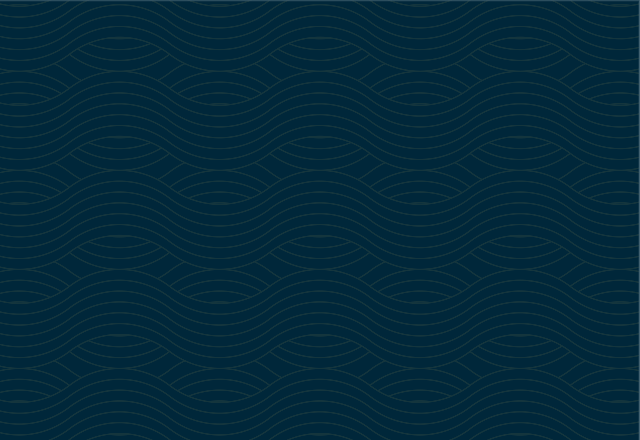
Write a Shadertoy shader that draws this pattern.

```glsl
#define REPEATS vec2(3.195, 4.442)
#define CREST_AT vec2(0.5965, 0.7195)
#define BAND 0.657
#define STRIPES 6.0
#define MIDDLE_LINE 0.845
#define LINE_WIDTH 0.00074
#define SOFTNESS 1.45
#define EDGE_WIDTH 0.00195
#define TOP_EDGE_STRENGTH 0.65
#define GROUND_COLOR vec3(0.0, 0.152, 0.228)
#define LINE_COLOR vec3(0.24, 0.32, 0.267)
#define EDGE_COLOR vec3(0.26, 0.38, 0.44)

// Distance to the closest stripe line of a band family, in vertical periods
float stripeDistance(float level) {
    float f = fract(level);
    float gap = BAND / STRIPES;
    float inside = abs(f - gap * round(f / gap));
    float outside = min(f - BAND, 1.0 - f);
    return f < BAND ? inside : outside;
}

// Share of a filter footprint covered by a thin line
float lineCoverage(float dist, float footprint) {
    float halfLine = 0.5 * LINE_WIDTH;
    float upper = clamp(dist + 0.5 * footprint, -halfLine, halfLine);
    float lower = clamp(dist - 0.5 * footprint, -halfLine, halfLine);
    return (upper - lower) / footprint;
}

// Share of a pixel covered by a border strip
float edgeCoverage(float dist, float pixel) {
    return clamp((EDGE_WIDTH - dist) / pixel + 0.5, 0.0, 1.0);
}

void mainImage(out vec4 fragColor, in vec2 fragCoord) {
    vec2 uv = fragCoord / iResolution.xy;
    float aspect = iResolution.y / iResolution.x;
    float pixel = 1.0 / iResolution.x;
    vec2 cell = vec2(uv.x, 1.0 - uv.y) * REPEATS - CREST_AT;

    // Wave of alternating circular arcs; its swing equals the gap between bands
    float amplitude = 0.5 * (1.0 - BAND);
    float sagitta = amplitude * aspect * REPEATS.x / REPEATS.y;
    float radius = (0.0625 + sagitta * sagitta) / (2.0 * sagitta);
    float arc = round(2.0 * cell.x);
    float offset = cell.x - 0.5 * arc;
    float rise = sqrt(radius * radius - offset * offset);
    float side = mod(arc, 2.0) < 0.5 ? 1.0 : -1.0;
    float wave = side * (1.0 - (radius - rise) / sagitta);

    // Two opposed families share the same wave
    float front = cell.y + amplitude * (wave - 1.0);
    float back = cell.y - amplitude * (wave + 1.0);

    // Converts level differences to perpendicular distances in canvas widths
    float toCanvas = aspect / REPEATS.y * rise / radius;

    // Back family carries one extra line near the middle of its gap
    float middle = abs(fract(back) - MIDDLE_LINE);
    float frontDist = stripeDistance(front) * toCanvas;
    float backDist = min(stripeDistance(back), middle) * toCanvas;

    // Front bands hide the back family
    float f = fract(front);
    float gapDepth = min(f - BAND, 1.0 - f) * toCanvas;
    float visible = smoothstep(-0.5 * pixel, 0.5 * pixel, gapDepth);

    float footprint = SOFTNESS * pixel;
    float ink = max(lineCoverage(frontDist, footprint),
                    lineCoverage(backDist, footprint) * visible);
    vec3 color = mix(GROUND_COLOR, LINE_COLOR, ink);

    // Pale hairlines along the top and right edges
    float topEdge = TOP_EDGE_STRENGTH * edgeCoverage((1.0 - uv.y) * aspect, pixel);
    float rightEdge = edgeCoverage(1.0 - uv.x, pixel);
    color = mix(color, EDGE_COLOR, max(topEdge, rightEdge));

    fragColor = vec4(color, 1.0);
}
```
